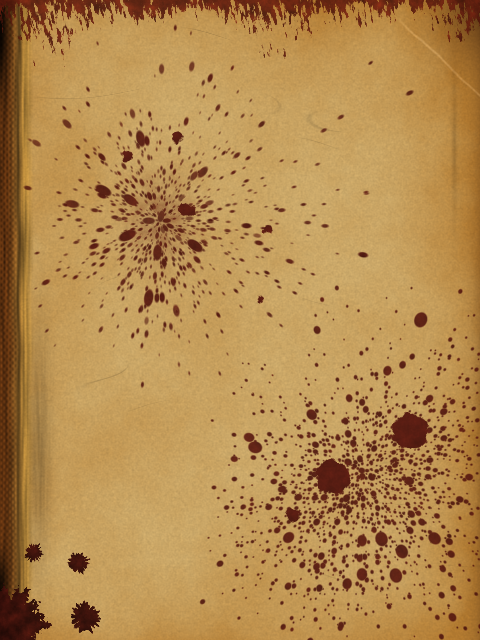
Write a WebGL 1 fragment shader that draws this texture.

```glsl
precision highp float;
uniform vec2 u_resolution;
#define PAPER vec3(0.80, 0.665, 0.415)
#define AGED vec3(0.70, 0.48, 0.19)
#define UMBER vec3(0.25, 0.13, 0.04)
#define BLOOD vec3(0.32, 0.085, 0.055)
#define RUST vec3(0.43, 0.12, 0.06)
#define UPPER vec2(0.25, 0.655)
#define LOWER vec2(0.565, 0.265)
#define GRAIN 0.075

vec2 hash2(vec2 p) {
  vec3 q = fract(p.xyx * vec3(0.1031, 0.1030, 0.0973));
  q += dot(q, q.yzx + 33.33);
  return fract((q.xx + q.yz) * q.zy);
}
float corner(vec2 cell, vec2 offset) {
  return dot(hash2(cell + 71.0) * 2.0 - 1.0, offset);
}
float gradNoise(vec2 p) {
  vec2 i = floor(p), f = p - i, w = f * f * (3.0 - 2.0 * f), e = vec2(1.0, 0.0);
  return mix(mix(corner(i, f), corner(i + e, f - e), w.x),
             mix(corner(i + e.yx, f - e.yx), corner(i + 1.0, f - 1.0), w.x), w.y);
}
float fbm(vec2 p) {
  float sum = 0.0, amp = 1.0;
  for (int i = 0; i < 5; i++) {
    sum += amp * gradNoise(p);
    p = p * 2.03 + 17.3;
    amp *= 0.55;
  }
  return sum;
}
float bell(vec2 p, vec2 center, vec2 radii) {
  vec2 d = (p - center) / radii;
  return exp(-dot(d, d));
}
float band(float x, float center, float width) {
  float d = (x - center) / width;
  return exp(-d * d);
}
float fill(float d) {
  float aa = 0.9 / u_resolution.y;
  return 1.0 - smoothstep(-aa, aa, d);
}
// Chance of a drop landing at a point
float sprayDensity(vec2 p) {
  float upper = 0.75 * bell(p, UPPER, vec2(0.06, 0.08))
              + 0.42 * bell(p, vec2(0.23, 0.655), vec2(0.11, 0.125))
              + 0.09 * bell(p, vec2(0.35, 0.68), vec2(0.11, 0.17));
  vec2 d = p - LOWER, tilted = vec2(0.86 * d.x + 0.51 * d.y, 0.86 * d.y - 0.51 * d.x);
  float lower = 0.65 * bell(tilted, vec2(0.0), vec2(0.16, 0.075))
              + 0.55 * bell(p, vec2(0.55, 0.20), vec2(0.16, 0.15))
              + 0.16 * bell(p, vec2(0.62, 0.27), vec2(0.20));
  return upper + lower * smoothstep(0.29, 0.40, p.x);
}
// One layer of drops, stretched away from the nearer spray origin
float spatter(vec2 p, float cell, float amount) {
  float cover = 0.0;
  for (int k = 0; k < 9; k++) {
    vec2 id = floor(p / cell) + vec2(mod(float(k), 3.0), floor(float(k) / 3.0)) - 1.0;
    vec2 rnd = hash2(id + cell * 9000.0), pick = hash2(id + cell * 5000.0 + 137.0);
    vec2 c = (id + 0.15 + 0.7 * rnd) * cell, a = c - UPPER, b = c - LOWER, d = p - c;
    float high = step(dot(a, a), dot(b, b));
    vec2 dir = normalize(mix(b, a, high) + 0.0001);
    vec2 q = vec2(dot(d, dir) / mix(1.2, 1.9, high), dot(d, vec2(-dir.y, dir.x)));
    float r = cell * mix(0.13, mix(0.42, 0.33, high), pick.y * pick.y);
    float drop = fill(length(q) - r) * step(pick.x, amount * sprayDensity(c));
    cover = max(cover, drop * mix(0.95, 0.6 + 0.4 * pick.y, high));
  }
  return cover;
}
// Round splash with spikes
float splash(vec2 p, vec2 c, float r) {
  vec2 d = p - c;
  float spikes = gradNoise(normalize(d + 0.00001) * 5.0 + c * 90.0);
  return fill(length(d) - r * (1.0 + 0.8 * spikes + 0.35 * gradNoise(p * 260.0)));
}
void main() {
  vec2 p = gl_FragCoord.xy / u_resolution * vec2(0.75, 1.0);
  float mottle = fbm(p * 5.0), fine = fbm(p * 45.0), right = 0.75 - p.x, top = 1.0 - p.y;
  // Paper, aged toward the borders
  float age = 0.75 * exp(-right / 0.055) + 0.55 * exp(-top / 0.07) + 0.45 * exp(-p.y / 0.05)
            + 0.4 * exp(-p.x / 0.08) + 0.7 * bell(p, vec2(0.75, 1.0), vec2(0.13));
  age = age * (1.0 + 0.6 * mottle) + 0.12 + 0.3 * mottle + 0.1 * fine;
  vec3 col = mix(PAPER, AGED, clamp(age, 0.0, 1.0));
  col = mix(col, UMBER, 0.65 * bell(p, vec2(0.76, 1.0), vec2(0.07, 0.09)));
  col = mix(col, UMBER, 0.25 * exp(-right / 0.012));
  // Hairline cracks and a folded corner
  float crack = 1.0 - smoothstep(0.0, 0.012, abs(gradNoise(p * vec2(5.0, 14.0) + 3.0)));
  col *= 1.0 - 0.12 * crack * smoothstep(0.1, 0.4, gradNoise(p * 9.0 + 20.0));
  float fold = abs(p.y - 0.925 + 0.9 * (p.x - 0.67) + 0.01 * mottle);
  col += 0.09 * (1.0 - smoothstep(0.0, 0.004, fold)) * smoothstep(0.61, 0.65, p.x);
  col *= 1.0 - 0.13 * bell(p, vec2(0.71, 0.77), vec2(0.004, 0.11));
  // Worn spine with fibres and stitching
  float fibre = gradNoise(p * vec2(260.0, 9.0));
  float x = p.x + 0.004 * gradNoise(vec2(2.0, p.y * 12.0));
  float weave = sin(p.y * 620.0) * sin(p.x * 700.0) * (1.0 - smoothstep(0.02, 0.03, x));
  vec3 spine = mix(UMBER * 1.4, vec3(0.68, 0.51, 0.22), smoothstep(0.008, 0.043, x));
  spine *= 1.0 + 0.55 * fibre + 0.18 * weave;
  col = mix(col, spine, 1.0 - smoothstep(0.040, 0.054, x));
  col *= 1.0 - 0.35 * band(x, 0.029, 0.003);
  col *= 1.0 - 0.2 * bell(p, vec2(0.062, 0.30), vec2(0.016, 0.17)) * (1.0 + fibre);
  col *= 1.0 - 0.85 * bell(p, vec2(0.0, 0.95), vec2(0.013, 0.09));
  col *= 1.0 - 0.75 * bell(p, vec2(0.0, 0.08), vec2(0.014, 0.05));
  // Scraped rust along the top
  float reach = 0.018 + 0.055 * band(p.x, 0.075, 0.06) + 0.022 * band(p.x, 0.215, 0.05)
    + 0.045 * band(p.x, 0.425, 0.07) + 0.02 * band(p.x, 0.57, 0.05) + 0.04 * band(p.x, 0.74, 0.06);
  float streak = fbm(vec2(p.x * 150.0 + p.y * 25.0, p.y * 42.0)) + 0.5 * gradNoise(p * 28.0);
  float scrape = smoothstep(0.0, 0.22, streak + 0.42 - 0.62 * top / reach);
  col = mix(col, RUST * (0.85 + 0.5 * fine), 0.88 * scrape);
  // Sprayed drops and mist
  float stain = max(spatter(p, 0.0075, 0.85), spatter(p, 0.0125, 0.65));
  stain = max(stain, spatter(p, 0.024, 0.3));
  stain = max(stain, 0.28 * bell(p, UPPER, vec2(0.045, 0.06)) * (1.0 + 1.5 * fine));
  // Heavy stains with ragged rims: distance in units of each radius
  vec2 w = p + 0.009 * vec2(fbm(p * 55.0), fbm(p * 55.0 + 40.0));
  float heavy = min(length(w - vec2(0.521, 0.255)) - 0.027, length(w - vec2(0.64, 0.326)) - 0.028);
  heavy = min(heavy, min(length(w - vec2(0.293, 0.672)), length(w - vec2(0.458, 0.197))) - 0.012);
  heavy = min(heavy, min(length(w - vec2(0.277, 0.784)), length(w - vec2(0.198, 0.756))) - 0.008);
  heavy = min(heavy, min(length(w - vec2(0.419, 0.641)), length(w - vec2(0.406, 0.533))) - 0.005);
  col = mix(col, BLOOD * (1.0 + 0.25 * fine), 0.95 * max(stain, fill(heavy)));
  // Splashes in the lower left corner
  float ink = max(splash(p, vec2(0.052, 0.136), 0.013), splash(p, vec2(0.122, 0.121), 0.015));
  ink = max(ink, splash(p, vec2(0.133, 0.036), 0.021));
  ink = max(ink, splash(p, vec2(0.015, 0.025), 0.052));
  col = mix(col, BLOOD * (0.65 + 0.5 * fine), 0.97 * ink);
  col *= 1.0 + GRAIN * (gradNoise(p * 330.0) + 0.8 * gradNoise(p * 170.0));
  gl_FragColor = vec4(clamp(col, 0.0, 1.0), 1.0);
}
```
